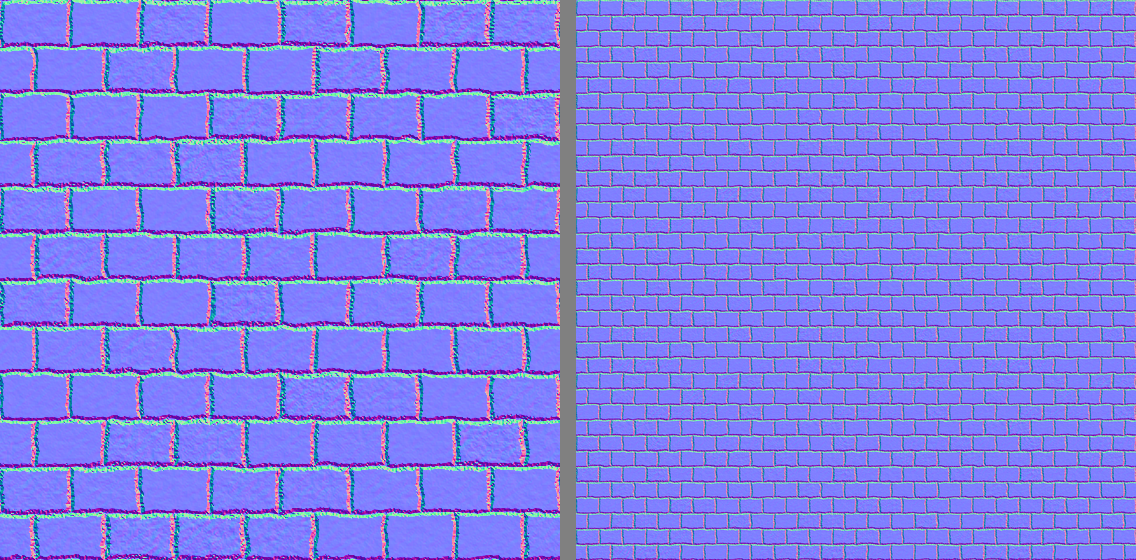
Left: one tile. Right: repeated 3 by 3.
This texture map is drawn by a Shadertoy shader. Its source:

```glsl
float hash(vec2 p) {
    return fract(sin(dot(p, vec2(127.1, 311.7))) * 43758.5453);
}

// Value noise that wraps after a whole number of cells
float noise(vec2 uv, vec2 cells) {
    vec2 p = uv * cells;
    vec2 i = floor(p);
    vec2 f = fract(p);
    f = f * f * (3.0 - 2.0 * f);
    vec2 a = mod(i, cells);
    vec2 b = mod(i + 1.0, cells);
    return mix(mix(hash(a), hash(vec2(b.x, a.y)), f.x),
               mix(hash(vec2(a.x, b.y)), hash(b), f.x), f.y);
}

float brickHeight(vec2 uv) {
    // Uneven outlines
    vec2 warp = vec2(noise(uv, vec2(36.0)), noise(uv + 0.37, vec2(40.0))) - 0.5;
    vec2 chips = vec2(noise(uv, vec2(110.0)), noise(uv + 0.61, vec2(110.0))) - 0.5;

    // Running bond, eight bricks by twelve courses
    vec2 bricks = vec2(8.0, 12.0);
    vec2 cell = (uv + warp * 0.006 + chips * 0.002) * bricks;
    cell.x += 0.5 * mod(floor(cell.y) + 1.0, 2.0);
    vec2 id = mod(floor(cell), bricks);
    vec2 local = fract(cell);
    vec2 edge = min(local, 1.0 - local) / bricks;

    // Gritty bevel, wider on worn bricks
    float wear = hash(id + 3.7);
    float grain = noise(uv, vec2(320.0)) - 0.5;
    float dist = min(edge.x, edge.y) + grain * mix(0.003, 0.0048, wear);
    float bevel = smoothstep(0.0, mix(0.0055, 0.0085, wear), dist);

    // Slanted wrinkles and fine pitting on the face
    vec2 slant = vec2(uv.x + uv.y, uv.y - uv.x);
    float face = 0.0011 * noise(slant, vec2(44.0, 84.0))
               + 0.0006 * noise(uv, vec2(130.0, 170.0))
               + 0.0004 * grain;
    return bevel * (0.019 + face * mix(0.45, 1.7, wear * wear));
}

void mainImage(out vec4 fragColor, in vec2 fragCoord) {
    vec2 uv = fragCoord / iResolution.xy;

    // Surface normal from central differences
    vec2 e = vec2(0.0008, 0.0);
    vec2 slope = vec2(brickHeight(uv + e.xy) - brickHeight(uv - e.xy),
                      brickHeight(uv + e.yx) - brickHeight(uv - e.yx)) / (2.0 * e.x);
    vec3 normal = normalize(vec3(-slope, 1.0));

    fragColor = vec4(normal * 0.5 + 0.5, 1.0);
}
```
